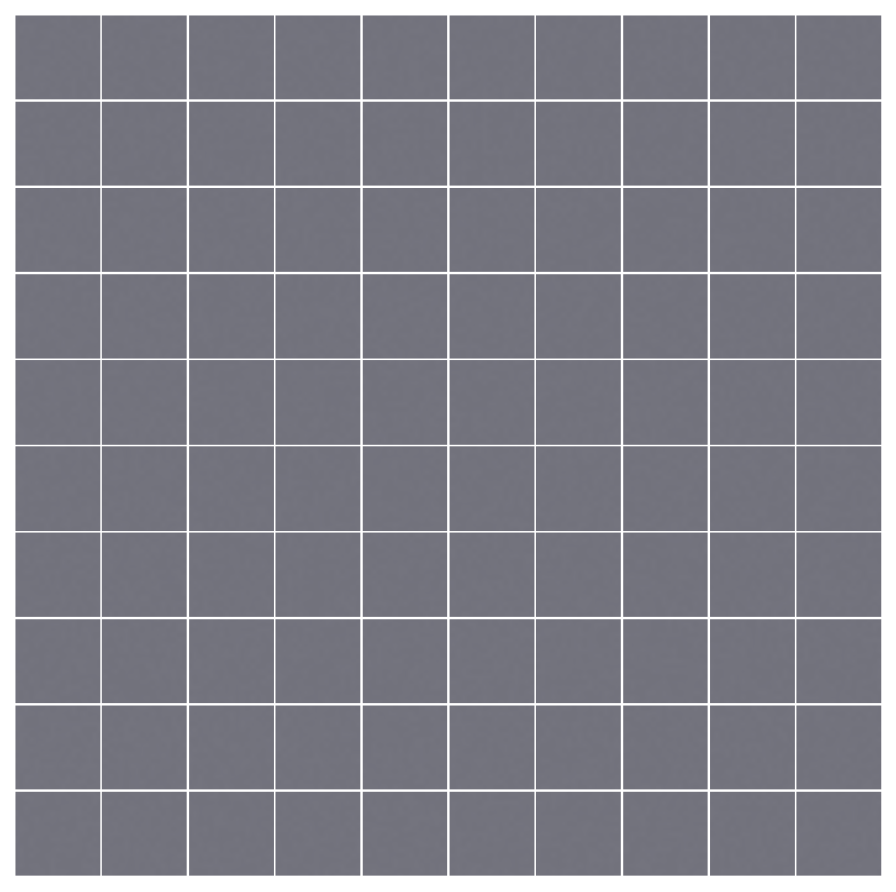
This pattern is drawn by a WebGL 2 fragment shader. Its source:

```glsl
#version 300 es
precision highp float;

#define TILES 10.0
#define PITCH vec2(0.0969, 0.0967)
#define CENTRE vec2(0.5004, 0.5005)
#define THIN_LINE 0.0017
#define THICK_LINE 0.0027
#define GRAIN_CELLS 170.0
#define GRAIN_AMOUNT 0.010
#define TILE_COLOUR vec3(0.45, 0.45, 0.49)
#define GROUT_COLOUR vec3(1.0)

uniform vec2 u_resolution;
out vec4 fragColour;

float hash(vec2 p) {
    p = fract(p * vec2(0.1031, 0.1137));
    p += dot(p, p.yx + 33.33);
    return fract((p.x + p.y) * p.x * 57.31);
}

float valueNoise(vec2 p) {
    vec2 cell = floor(p);
    vec2 f = fract(p);
    f = f * f * (3.0 - 2.0 * f);
    float low = mix(hash(cell), hash(cell + vec2(1.0, 0.0)), f.x);
    float high = mix(hash(cell + vec2(0.0, 1.0)), hash(cell + 1.0), f.x);
    return mix(low, high, f.y);
}

// Fraction of one pixel covered by a line of the given width
vec2 lineCoverage(vec2 offset, vec2 width, vec2 pixel) {
    vec2 upper = min(offset + 0.5 * pixel, 0.5 * width);
    vec2 lower = max(offset - 0.5 * pixel, -0.5 * width);
    return clamp((upper - lower) / pixel, 0.0, 1.0);
}

void main() {
    vec2 uv = gl_FragCoord.xy / u_resolution;
    vec2 pixel = 1.0 / u_resolution;

    // Nearest grid line on each axis
    vec2 grid = (uv - CENTRE) / PITCH + 0.5 * TILES;
    vec2 index = clamp(floor(grid + 0.5), 0.0, TILES);
    vec2 offset = (grid - index) * PITCH;

    // Uneven line widths: a beat across, a finer band in the middle rows
    vec2 thin = vec2(step(0.6, fract(index.x * 0.64)),
                     step(abs(index.y - 5.0), 1.5));
    vec2 width = mix(vec2(THICK_LINE), vec2(THIN_LINE), thin);
    vec2 lines = lineCoverage(offset, width, pixel);

    // Plain margin around the block of tiles
    vec2 outside = abs(uv - CENTRE) - 0.5 * TILES * PITCH;
    vec2 margin = clamp(outside / pixel + 0.5, 0.0, 1.0);
    vec2 cover = max(lines, margin);
    float grout = 1.0 - (1.0 - cover.x) * (1.0 - cover.y);

    // Faint surface grain
    float grain = valueNoise(uv * GRAIN_CELLS) - 0.5;
    vec3 tile = TILE_COLOUR + GRAIN_AMOUNT * grain;

    fragColour = vec4(mix(tile, GROUT_COLOUR, grout), 1.0);
}
```
